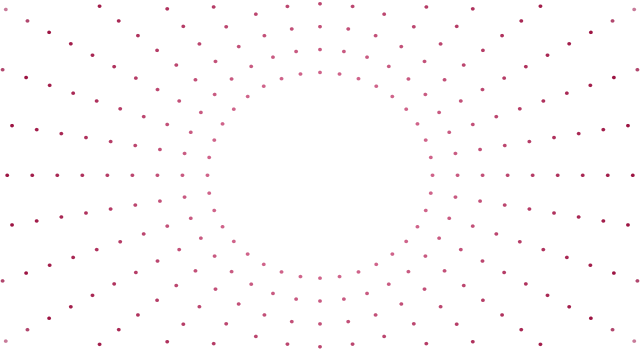
Give the GLSL for this background, as a WebGL 2 fragment shader.

```glsl
#version 300 es
precision highp float;
// Halftone sunburst: small dots on evenly spaced elliptical rings and spokes,
// around an empty centre. Space is unstretched to polar form, and each pixel
// is compared with the dot at its nearest ring and spoke.

#define CENTER vec2(0.5, 0.502)
#define STRETCH 1.094
#define SPOKES 36.0
#define INNER_RADIUS 0.2922
#define RING_STEP 0.0650
#define LAST_RING 10.0
#define DARKEST_RING 8.0
#define DOT_RADIUS 0.0049
#define INNER_PINK vec3(0.81, 0.39, 0.54)
#define DEEP_CRIMSON vec3(0.61, 0.08, 0.26)
#define FADED_PINK vec3(0.78, 0.48, 0.60)

uniform vec2 u_resolution;
out vec4 fragColor;

const float TAU = 6.2831853;

// Darkens outward, then fades again past the darkest ring
vec3 ringColor(float ring) {
    vec3 inner = mix(INNER_PINK, DEEP_CRIMSON, clamp(ring / DARKEST_RING, 0.0, 1.0));
    float fade = clamp((ring - DARKEST_RING) / (LAST_RING - DARKEST_RING), 0.0, 1.0);
    return mix(inner, FADED_PINK, fade);
}

void main() {
    // Height units, with ellipses turned into circles
    vec2 p = (gl_FragCoord.xy - CENTER * u_resolution) / u_resolution.y;
    p.x /= STRETCH;

    // Nearest spoke and ring
    float spokeAngle = TAU / SPOKES;
    float angle = floor(atan(p.y, p.x) / spokeAngle + 0.5) * spokeAngle;
    vec2 spoke = vec2(cos(angle), sin(angle));
    float ring = floor((dot(p, spoke) - INNER_RADIUS) / RING_STEP + 0.5);
    ring = clamp(ring, 0.0, LAST_RING);

    // Dot with a one-pixel soft edge
    vec2 dotCenter = spoke * (INNER_RADIUS + ring * RING_STEP);
    float edge = DOT_RADIUS - distance(p, dotCenter);
    float coverage = clamp(0.5 + edge * u_resolution.y, 0.0, 1.0);

    fragColor = vec4(mix(vec3(1.0), ringColor(ring), coverage), 1.0);
}
```
